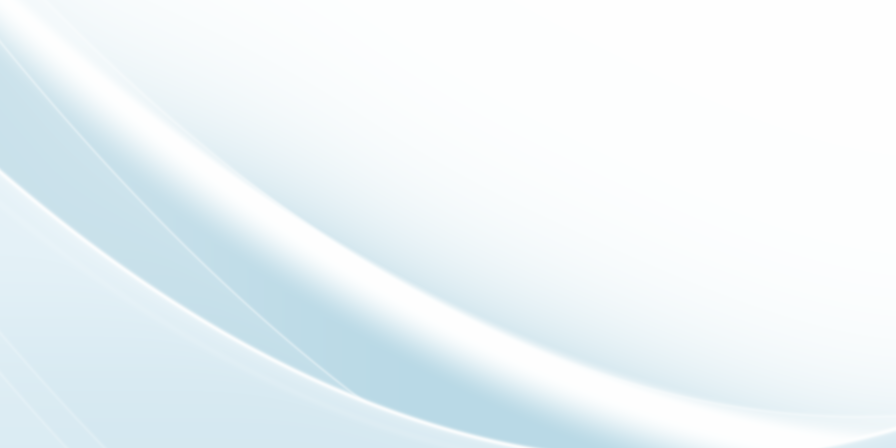
This background is drawn by a Shadertoy shader. Its source:

```glsl
#define WHITE vec3(0.995, 0.998, 0.998)
#define PALE vec3(0.895, 0.945, 0.968)
#define MIST vec3(0.835, 0.910, 0.943)
#define BLUE vec3(0.785, 0.880, 0.918)
#define DEEP vec3(0.725, 0.850, 0.900)
#define GLOW_REACH 0.13
#define RIBBON_FADE 0.125

// Signed distance to the parabola y = c.x + c.y x + c.z x^2, positive above.
float curveDistance(vec2 p, vec3 c) {
    float slope = c.y + 2.0 * c.z * p.x;
    float height = c.x + p.x * (c.y + c.z * p.x);
    return (p.y - height) / sqrt(1.0 + slope * slope);
}

float hairline(float d, float width) {
    return exp(-d * d / (width * width));
}

void mainImage(out vec4 fragColor, in vec2 fragCoord) {
    vec2 p = fragCoord / iResolution.y;
    float pixel = 1.0 / iResolution.y;

    float ribbon = curveDistance(p, vec3(1.040, -0.931, 0.2117));
    float lowerEdge = curveDistance(p, vec3(0.617, -0.865, 0.289));
    float crease = curveDistance(p, vec3(0.908, -1.226, 0.290));
    float wisp = curveDistance(p, vec3(1.105, -1.077, 0.280));

    // Upper field: a cool haze rising from the ribbon
    float haze = exp(-max(ribbon, 0.0) / GLOW_REACH);
    haze *= mix(0.3, 0.8, smoothstep(0.1, 0.8, p.x));
    haze *= 1.0 - 0.35 * smoothstep(1.2, 2.0, p.x);
    vec3 upper = mix(WHITE, BLUE, haze);
    float veil = smoothstep(0.012, -0.012, wisp) * 0.3;
    upper = mix(upper, WHITE, veil + 0.25 * hairline(wisp, 0.004));

    // Blue fold below the white ribbon, split by a fine crease
    vec3 fold = mix(BLUE, DEEP, smoothstep(0.1, 1.0, p.x));
    float leftOfCrease = smoothstep(pixel, -pixel, crease);
    float creaseShade = exp(-abs(crease) / 0.08);
    fold = mix(fold, WHITE, 0.12 * leftOfCrease * creaseShade);
    fold = mix(fold, WHITE, 0.32 * hairline(crease, 0.0035));
    float core = 0.018 + 0.022 * p.x;
    fold = mix(WHITE, fold, smoothstep(core, core + RIBBON_FADE, -ribbon));

    // Soft upper rim, sharpest near the middle of the sweep
    float softness = 0.007 + 0.017 * abs(p.x - 0.7);
    vec3 color = mix(fold, upper, smoothstep(-softness, softness, ribbon));

    // Pale lower sheet with faint parallel streaks
    vec3 sheet = mix(PALE, MIST, smoothstep(0.5, 0.0, p.y));
    sheet = mix(sheet, WHITE, 0.35 * exp(-abs(lowerEdge) / 0.025));
    for (int i = 0; i < 2; i++) {
        float start = 0.258 - 0.09 * float(i);
        float streak = curveDistance(p, vec3(start, -1.17, 0.29));
        sheet = mix(sheet, WHITE, 0.18 * hairline(streak, 0.004));
        sheet = mix(sheet, WHITE, 0.08 * smoothstep(pixel, -pixel, streak));
    }
    float undertone = curveDistance(p, vec3(0.545, -0.83, 0.29));
    sheet = mix(sheet, WHITE, 0.12 * hairline(undertone, 0.008));
    color = mix(color, sheet, smoothstep(pixel, -pixel, lowerEdge));

    // Bright rim between the sheet and the fold
    color = mix(color, WHITE, 0.85 * hairline(lowerEdge, 0.0055));
    fragColor = vec4(color, 1.0);
}
```
